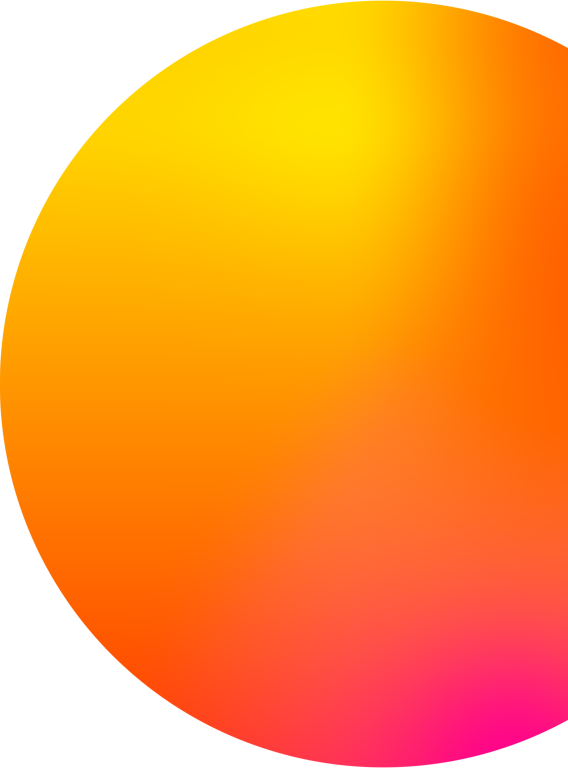
A Shadertoy shader for this background:

```glsl
// Large cropped disc on white, filled with a yellow, orange and pink mesh gradient.

#define DISC_CENTER vec2(0.4990, 0.5)
#define DISC_RADIUS 0.4992
#define SUN_CENTER vec2(0.43, 0.805)
#define SUN_SPREAD 0.03
#define PINK_CENTER vec2(0.67, 0.02)
#define PINK_SPREAD 0.025
#define SHADE_DEPTH 0.40
#define PEACH_AXIS vec2(0.79, -0.61)

// Soft round falloff: 1 at the center, fading with squared distance.
float glow(vec2 p, vec2 center, float spread) {
    vec2 d = p - center;
    return exp(-dot(d, d) / spread);
}

// Red stays full, so green and blue alone set the hue.
vec3 meshGradient(vec2 p) {
    float sun = glow(p, SUN_CENTER, SUN_SPREAD);
    float pink = glow(p, PINK_CENTER, PINK_SPREAD);

    // Deep orange along the right side, fading downward
    float shade = SHADE_DEPTH * smoothstep(0.43, 0.76, p.x)
                              * smoothstep(0.15, 0.85, p.y);

    // Peach wedge opening toward the lower right
    float wedge = smoothstep(-0.02, 0.15, dot(p, PEACH_AXIS))
                * smoothstep(0.10, 0.50, p.x);
    float peach = wedge * max(0.33 - 0.45 * p.y, 0.0);
    float crease = wedge * glow(p, vec2(0.47, 0.50), 0.02);

    float green = 0.22 + 0.74 * p.y - shade
                + 0.06 * sun - 0.22 * pink - 0.04 * crease
                - 0.12 * smoothstep(0.8, 1.0, p.y);
    float blue = max(peach - 0.9 * shade, 0.0) + 0.22 * pink + 0.02 * crease;
    return clamp(vec3(1.0, green, blue), 0.0, 1.0);
}

void mainImage(out vec4 fragColor, in vec2 fragCoord) {
    vec2 p = fragCoord / iResolution.y;
    float pixel = 1.0 / iResolution.y;

    // Antialiased disc over white
    float edge = length(p - DISC_CENTER) - DISC_RADIUS;
    float coverage = 1.0 - smoothstep(-0.75 * pixel, 0.75 * pixel, edge);
    fragColor = vec4(mix(vec3(1.0), meshGradient(p), coverage), 1.0);
}
```
